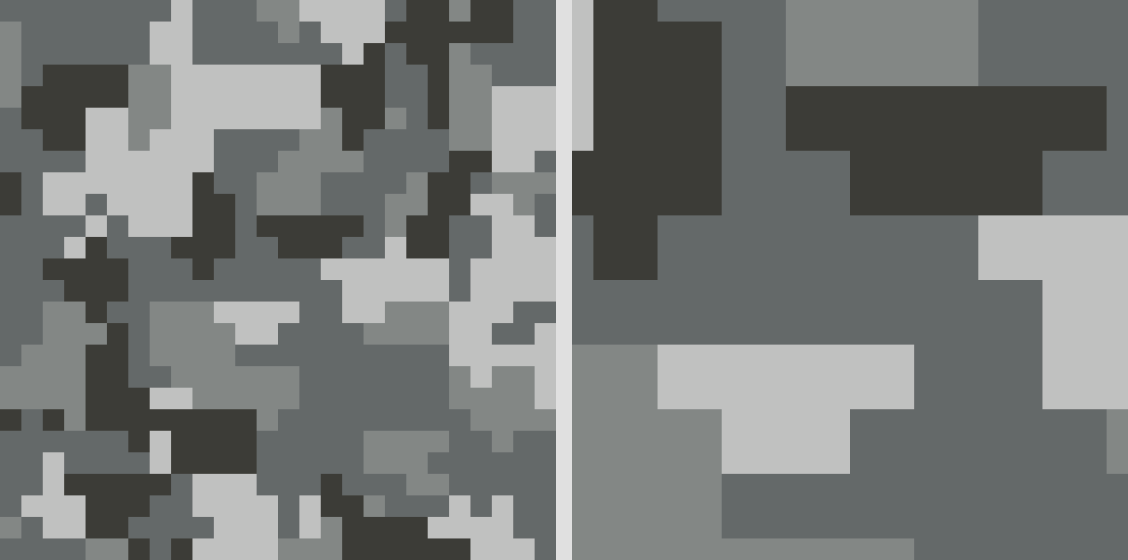
Left, the full canvas; right, a detail of the centre.
This pattern is drawn by a Shadertoy shader. Its source:

```glsl
vec3 hash32(vec2 p) {
    vec3 q = fract(p.xyx * vec3(0.1031, 0.1030, 0.0973));
    q += dot(q, q.yxz + 33.33);
    return fract((q.xxy + q.yzz) * q.zyx);
}

// Low-discrepancy rank keeps the shares even; the jitter lets some neighbours merge
vec3 camoColor(vec2 id) {
    float rank = fract(dot(id, vec2(0.7549, 0.5698)) + 0.5 * hash32(id + 71.0).x);
    if (rank < 0.21) return vec3(0.237, 0.237, 0.216);
    if (rank < 0.475) return vec3(0.753, 0.755, 0.753);
    if (rank < 0.68) return vec3(0.512, 0.530, 0.522);
    return vec3(0.394, 0.411, 0.413);
}

// Each square joins the closest patch, with a ragged blocky metric
vec3 squareColor(vec2 cell) {
    vec2 home = floor(cell / 2.8);
    vec2 nearestId = home;
    float nearest = 1e5;
    for (int j = -2; j <= 2; j++)
    for (int i = -2; i <= 2; i++) {
        vec2 id = home + vec2(i, j);
        vec3 seed = hash32(id + 19.0);
        vec3 shape = hash32(id + 143.0);
        float stretch = mix(0.65, 1.5, shape.x);
        vec2 d = abs(cell - (id + seed.xy) * 2.8) * vec2(stretch, 1.0 / stretch);
        float dist = max(d.x, d.y) + 0.4 * min(d.x, d.y);
        dist += hash32(cell + id * 17.3).y - 0.8 * shape.y;
        if (dist < nearest) {
            nearest = dist;
            nearestId = id;
        }
    }
    return camoColor(nearestId);
}

void mainImage(out vec4 fragColor, in vec2 fragCoord) {
    // 26 squares across the canvas, blended over one pixel at their borders
    vec2 p = fragCoord / iResolution.xy * 26.0 - 0.5;
    vec2 cell = floor(p);
    vec2 blend = clamp((p - cell - 0.5) * iResolution.xy / 26.0 + 0.5, 0.0, 1.0);
    vec3 lower = mix(squareColor(cell), squareColor(cell + vec2(1, 0)), blend.x);
    vec3 upper = mix(squareColor(cell + vec2(0, 1)), squareColor(cell + 1.0), blend.x);
    fragColor = vec4(mix(lower, upper, blend.y), 1.0);
}
```
